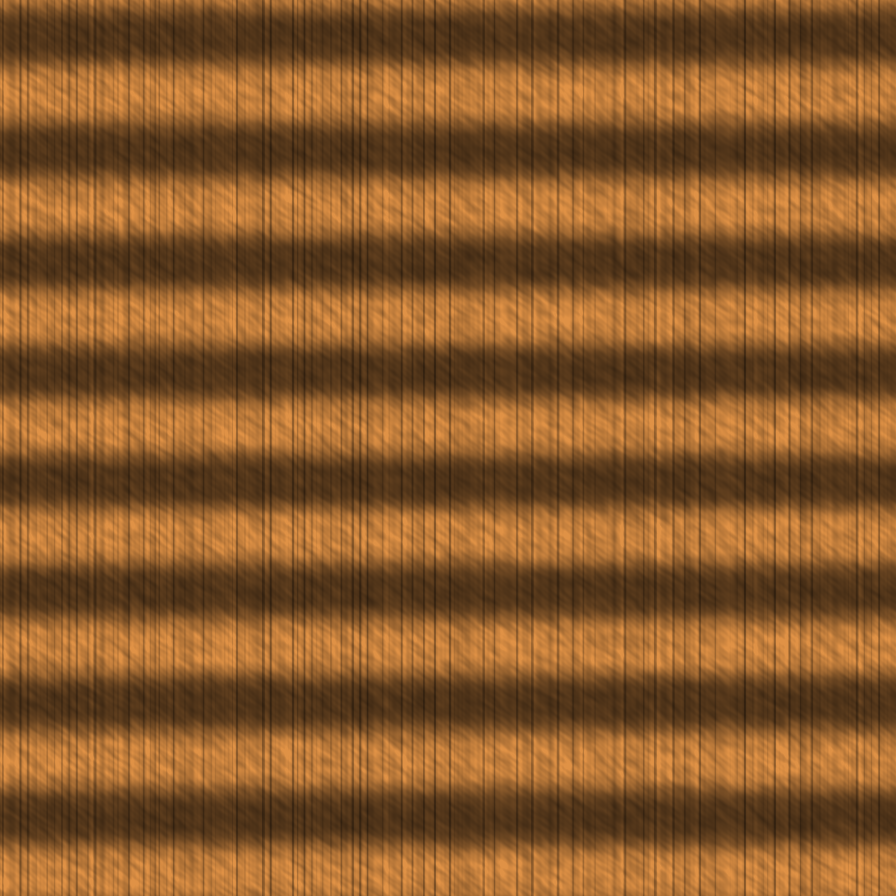
Write a WebGL 1 fragment shader that draws this texture.

```glsl
precision highp float;

uniform vec2 u_resolution;

const float TAU = 6.2831853;
const float BAND_COUNT = 8.0;
const vec3 BRONZE = vec3(1.0, 0.65, 0.31);
const float SHADE = 0.32;
const float LIGHT = 0.78;

// Unit gradient for a lattice cell, wrapped to the period
vec2 cellGradient(vec2 cell, vec2 period, float seed) {
  vec2 c = mod(cell, period);
  float h = fract(sin(dot(c, vec2(127.1, 311.7)) + seed * 17.3) * 43758.55);
  return vec2(cos(TAU * h), sin(TAU * h));
}

// Tiling gradient noise, roughly -0.7 to 0.7
float gradientNoise(vec2 uv, vec2 period, float seed) {
  vec2 p = uv * period;
  vec2 i = floor(p);
  vec2 f = p - i;
  vec2 w = f * f * f * (f * (f * 6.0 - 15.0) + 10.0);
  vec2 e = vec2(0.0, 1.0);
  float a = dot(cellGradient(i, period, seed), f);
  float b = dot(cellGradient(i + e.yx, period, seed), f - e.yx);
  float c = dot(cellGradient(i + e.xy, period, seed), f - e.xy);
  float d = dot(cellGradient(i + e.yy, period, seed), f - e.yy);
  return mix(mix(a, b, w.x), mix(c, d, w.x), w.y);
}

// Noise that varies across only, for vertical threads
float threadNoise(float x, float count, float seed) {
  return gradientNoise(vec2(x, 0.5), vec2(count, 1.0), seed);
}

// Soft horizontal folds with a slow drift in their spacing
float foldLight(float y, float count, float wobble) {
  float drift = 0.31 + 0.036 * sin(TAU * (1.03 - y));
  float wave = 0.5 - 0.5 * cos(TAU * (count * y + drift + wobble));
  return smoothstep(0.0, 1.0, wave);
}

// Fine ribs with irregular dark grooves
float threadShade(float x) {
  float fine = threadNoise(x, 240.0, 1.0);
  float medium = threadNoise(x, 110.0, 2.0);
  float broad = threadNoise(x, 36.0, 3.0);
  float groove = smoothstep(0.08, 0.42, fine + 0.5 * medium);
  return 1.0 + 0.22 * medium + 0.14 * broad - 0.14 * fine - 0.27 * groove;
}

// Slanted mottling from two sizes of sheared noise
float mottle(vec2 uv) {
  vec2 slanted = vec2(uv.x + uv.y, uv.y);
  float large = gradientNoise(slanted, vec2(72.0, 44.0), 4.0);
  float small = gradientNoise(slanted, vec2(150.0, 96.0), 5.0);
  return 1.0 + 0.20 * large + 0.16 * small;
}

void main() {
  vec2 uv = gl_FragCoord.xy / u_resolution;

  // Folds, slightly uneven from thread to thread
  float wobble = 0.02 * threadNoise(uv.x, 90.0, 6.0);
  float fold = foldLight(uv.y, BAND_COUNT, wobble);
  float tone = mix(SHADE, LIGHT, fold);

  // Woven surface
  tone *= threadShade(uv.x) * mottle(uv);

  gl_FragColor = vec4(BRONZE * clamp(tone, 0.18, 0.88), 1.0);
}
```
